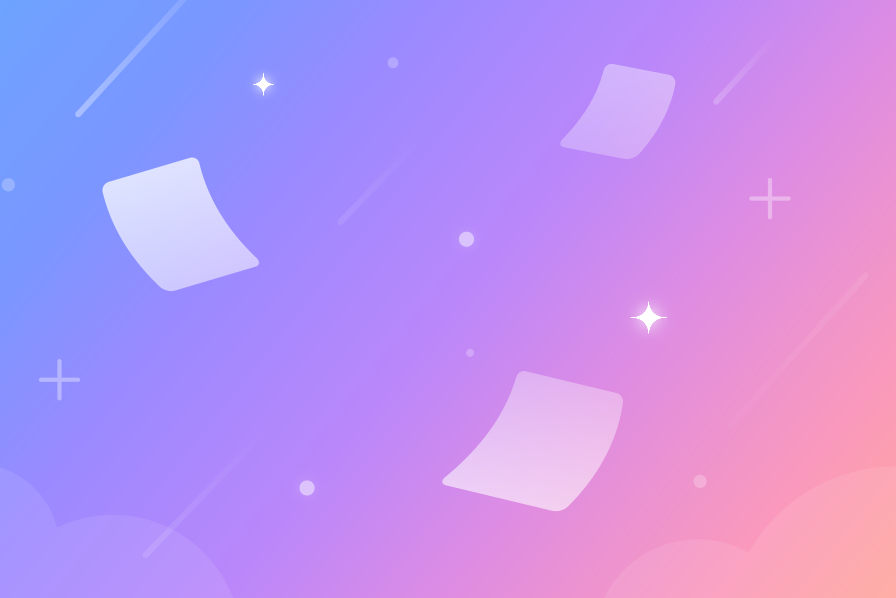
Reproduce this background procedurally as a WebGL 2 fragment shader.

```glsl
#version 300 es
precision highp float;
// Soft diagonal gradient from blue through violet to peach, with curled paper
// sheets, light streaks, sparkles, plus signs, dots and low corner clouds.
// Each part is a distance function whose coverage blends the colour to white.

uniform vec2 u_resolution;
out vec4 fragColor;

const vec3 WHITE = vec3(1.0);

// Antialiased coverage of a distance, for an edge one pixel wide
float cover(float d, float px) {
    return clamp(0.5 - d / px, 0.0, 1.0);
}

vec3 skyGradient(float t) {
    const float stops[7] = float[](0.0, 0.17, 0.32, 0.51, 0.67, 0.86, 1.0);
    const vec3 colors[7] = vec3[](
        vec3(0.43, 0.64, 1.00), vec3(0.48, 0.59, 1.00), vec3(0.61, 0.54, 1.00),
        vec3(0.73, 0.53, 0.98), vec3(0.87, 0.55, 0.89), vec3(0.98, 0.60, 0.74),
        vec3(1.00, 0.65, 0.61));
    vec3 color = colors[0];
    for (int i = 1; i < 7; i++) {
        float k = clamp((t - stops[i - 1]) / (stops[i] - stops[i - 1]), 0.0, 1.0);
        color = mix(color, colors[i], k);
    }
    return color;
}

float roundedBox(vec2 p, vec2 halfSize, float radius) {
    vec2 q = abs(p) - halfSize + radius;
    return length(max(q, 0.0)) + min(max(q.x, q.y), 0.0) - radius;
}

// Paper sheet: a parallelogram with half edges 'across' and 'down', bowed
// sideways; opacity runs from alpha.x at its top to alpha.y at its bottom
float sheet(vec2 p, vec2 across, vec2 down, float bow, float taper, vec2 alpha, float px) {
    vec2 uv = inverse(mat2(across, down)) * p;
    float shade = mix(alpha.x, alpha.y, clamp(0.5 + 0.5 * uv.y, 0.0, 1.0));
    uv.x = (uv.x - bow * (1.0 - uv.y * uv.y)) / (1.0 + taper * uv.y);
    vec2 size = vec2(length(across), length(down));
    return shade * cover(roundedBox(uv * size, size, 0.014), px);
}

// Capsule that fades along its length: alpha.x at the start, alpha.y at the end
float streak(vec2 p, vec2 start, vec2 end, float radius, vec2 alpha, float px) {
    vec2 axis = end - start;
    float h = clamp(dot(p - start, axis) / dot(axis, axis), 0.0, 1.0);
    float d = length(p - start - axis * h) - radius;
    return mix(alpha.x, alpha.y, h) * cover(d, px);
}

float plusSign(vec2 p, float arm, float radius, float px) {
    p = abs(p);
    vec2 q = vec2(max(p.x, p.y), min(p.x, p.y));
    return cover(length(vec2(max(q.x - arm, 0.0), q.y)) - radius, px);
}

// Four pointed star with a soft halo
float sparkle(vec2 p, float radius, float px) {
    vec2 s = sqrt(abs(p));
    float d = (s.x + s.y) * (s.x + s.y) - radius;
    float r = length(p) / radius;
    return max(cover(d, 2.0 * px), 0.5 * exp(-2.2 * r * r));
}

float disc(vec2 p, vec3 circle, float px) {
    return cover(length(p - circle.xy) - circle.z, px);
}

void main() {
    // The canvas spans 1.5 by 1 units
    vec2 p = gl_FragCoord.xy / u_resolution * vec2(1.5, 1.0);
    float px = 1.0 / u_resolution.y;
    vec3 color = skyGradient((p.x + 0.8 * (1.0 - p.y)) / 2.3);

    // Clouds in both lower corners
    const vec3 clouds[4] = vec3[](
        vec3(-0.043, 0.082, 0.143), vec3(0.189, -0.076, 0.215),
        vec3(1.5, -0.063, 0.283), vec3(1.168, -0.076, 0.174));
    float cloud = 0.0;
    for (int i = 0; i < 4; i++) cloud = max(cloud, disc(p, clouds[i], px));
    color = mix(color, WHITE, 0.09 * cloud);

    // Streaks: start and end points, with opacities at both
    const vec4 lines[5] = vec4[](
        vec4(0.131, 0.809, 0.320, 1.015), vec4(1.199, 0.830, 1.289, 0.928),
        vec4(0.570, 0.629, 0.693, 0.756), vec4(0.244, 0.072, 0.434, 0.270),
        vec4(1.449, 0.539, 1.221, 0.287));
    const vec2 fades[5] = vec2[](vec2(0.36, 0.10), vec2(0.20, 0.02),
        vec2(0.10, 0.01), vec2(0.12, 0.01), vec2(0.08, 0.02));
    for (int i = 0; i < 5; i++)
        color = mix(color, WHITE, streak(p, lines[i].xy, lines[i].zw, 0.005, fades[i], px));

    // Dots; the largest are brighter and glow faintly
    const vec3 dots[6] = vec3[](
        vec3(0.658, 0.895, 0.009), vec3(0.014, 0.691, 0.011), vec3(0.781, 0.600, 0.0127),
        vec3(0.787, 0.410, 0.0065), vec3(0.514, 0.184, 0.0127), vec3(1.172, 0.195, 0.011));
    for (int i = 0; i < 6; i++) {
        float bright = step(0.012, dots[i].z);
        float r = length(p - dots[i].xy) / dots[i].z;
        float glow = 0.12 * bright * exp(-0.6 * r * r);
        color = mix(color, WHITE, max(glow, mix(0.24, 0.5, bright) * disc(p, dots[i], px)));
    }

    // Plus signs
    float plus = max(plusSign(p - vec2(1.289, 0.668), 0.031, 0.0035, px),
                     plusSign(p - vec2(0.0996, 0.365), 0.031, 0.0035, px));
    color = mix(color, WHITE, 0.35 * plus);

    // Paper sheets
    color = mix(color, WHITE, sheet(p - vec2(0.305, 0.625), vec2(0.081, 0.024),
        vec2(0.055, -0.091), -0.22, 0.0, vec2(0.74, 0.52), px));
    color = mix(color, WHITE, sheet(p - vec2(1.034, 0.814), vec2(0.062, -0.012),
        vec2(-0.039, -0.070), 0.22, 0.04, vec2(0.38, 0.27), px));
    color = mix(color, WHITE, sheet(p - vec2(0.896, 0.264), vec2(0.096, -0.023),
        vec2(-0.060, -0.097), 0.22, 0.08, vec2(0.33, 0.58), px));

    // Sparkles
    color = mix(color, WHITE, sparkle(p - vec2(0.441, 0.859), 0.022, px));
    color = mix(color, WHITE, sparkle(p - vec2(1.086, 0.469), 0.033, px));
    fragColor = vec4(color, 1.0);
}
```
